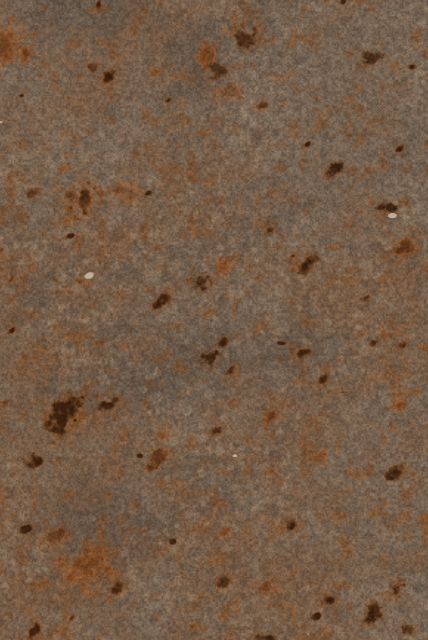
Write a Shadertoy shader that draws this texture.

```glsl
// Weathered rusty metal: grainy grey-brown patina with flakes, pitted rust spots and pale chips.

const vec3 GREY_PATINA  = vec3(0.465, 0.390, 0.322);
const vec3 BROWN_PATINA = vec3(0.468, 0.345, 0.250);
const vec3 PALE_FLAKE   = vec3(0.570, 0.495, 0.415);
const vec3 SLATE        = vec3(0.350, 0.305, 0.265);
const vec3 ORANGE_RUST  = vec3(0.500, 0.290, 0.130);
const vec3 DARK_PIT     = vec3(0.200, 0.105, 0.045);
const vec3 WHITE_CHIP   = vec3(0.740, 0.680, 0.600);

vec3 hash3(vec2 p) {
    vec3 q = fract(vec3(p.xyx) * vec3(0.1031, 0.1030, 0.0973));
    q += dot(q, q.yxz + 33.33);
    return fract((q.xxy + q.yzz) * q.zyx);
}

float noise(vec2 p) {
    vec2 i = floor(p), f = fract(p);
    f = f * f * (3.0 - 2.0 * f);
    float low  = mix(hash3(i).x, hash3(i + vec2(1, 0)).x, f.x);
    float high = mix(hash3(i + vec2(0, 1)).x, hash3(i + vec2(1, 1)).x, f.x);
    return mix(low, high, f.y);
}

float fbm(vec2 p) {
    float sum = 0.0, amp = 0.533;
    for (int i = 0; i < 4; i++) {
        sum += amp * noise(p);
        p = mat2(1.6, 1.2, -1.2, 1.6) * p + 17.3;
        amp *= 0.5;
    }
    return sum;
}

vec2 rotate(vec2 p, float angle) {
    float c = cos(angle), s = sin(angle);
    return vec2(c * p.x + s * p.y, c * p.y - s * p.x);
}

// Scattered ragged spots, one chance per cell: x = core, y = halo, z = orange tint.
vec3 spots(vec2 p, float cell, float chance, vec2 radii, float ragged, float seed) {
    vec3 result = vec3(0.0);
    vec2 home = floor(p / cell);
    for (int y = -1; y <= 1; y++)
    for (int x = -1; x <= 1; x++) {
        vec2 id = home + vec2(x, y);
        vec3 place = hash3(id + seed);
        vec3 form = hash3(id + seed + 71.7);
        if (place.z > chance) continue;
        vec2 q = rotate(p - (id + place.xy) * cell, 0.45 + (form.y - 0.5) * 1.2);
        q *= vec2(0.78, 1.1 + 0.3 * form.z);
        float d = length(q) / mix(radii.x, radii.y, form.x * form.x) + ragged;
        float depth = 0.25 + 0.75 * smoothstep(0.1, 0.7, form.z);
        float core = (1.0 - smoothstep(0.25, 1.15, d)) * depth;
        float halo = (1.0 - smoothstep(0.5, 1.9, d)) * (0.55 + 0.45 * form.y);
        result = max(result, vec3(core, halo, halo * (1.0 - depth)));
    }
    return result;
}

// Rounded flakes of uneven size; each cell holds one with its own strength.
float flakes(vec2 p, float seed) {
    float cover = 0.0;
    vec2 home = floor(p);
    for (int y = -1; y <= 1; y++)
    for (int x = -1; x <= 1; x++) {
        vec2 id = home + vec2(x, y);
        vec3 h = hash3(id + seed);
        float d = length(p - id - h.xy);
        float radius = 0.25 + 0.45 * h.z;
        cover = max(cover, (1.0 - smoothstep(radius * 0.4, radius, d)) * fract(h.z * 7.0));
    }
    return cover;
}

void mainImage(out vec4 fragColor, in vec2 fragCoord) {
    vec2 p = fragCoord / iResolution.x;
    float height = fragCoord.y / iResolution.y;

    // Broad stains: greyer to the upper right, browner to the lower left
    float stain = fbm(rotate(p, 0.2) * vec2(3.0, 6.0) + 4.0);
    float mottle = fbm(p * 22.0 + 9.0);
    float warmth = 0.5 + (stain - 0.5) * 1.8 + (mottle - 0.5) * 1.5
                 + (0.5 - p.x) * 0.45 + (0.5 - height) * 0.3;
    vec3 color = mix(GREY_PATINA, BROWN_PATINA, clamp(warmth, 0.0, 1.0));
    float shade = fbm(rotate(p, 0.25) * vec2(3.5, 8.0) + 31.0);
    color = mix(color, SLATE, 0.55 * smoothstep(0.50, 0.78, shade));

    // Pale and dark flakes
    vec2 bent = p + 0.012 * (vec2(noise(p * 70.0), noise(p * 70.0 + 40.0)) - 0.5);
    float patch_ = smoothstep(0.35, 0.65, fbm(p * 5.0 + 60.0));
    color = mix(color, PALE_FLAKE, flakes(bent * 42.0, 3.0) * (0.12 + 0.42 * patch_));
    color = mix(color, PALE_FLAKE, flakes(bent * 17.0, 8.0) * 0.28 * patch_);
    color = mix(color, SLATE, flakes(bent * 33.0, 19.0) * 0.38);

    // Small rusty freckles
    float freckle = smoothstep(0.56, 0.78, fbm(p * 38.0 + 80.0));
    color = mix(color, ORANGE_RUST, 0.5 * freckle);

    // Rust spots with orange halos and dark pits
    float ragged = (fbm(p * 55.0) - 0.5) * 2.0;
    float chance = mix(0.65, 0.38, height);
    vec3 rust = spots(p, 0.11, chance, vec2(0.007, 0.021), ragged, 5.0);
    rust = max(rust, spots(p, 0.23, 0.45, vec2(0.018, 0.044), ragged * 1.3, 47.0));
    color = mix(color, ORANGE_RUST, rust.y * 0.7);
    color += vec3(0.10, 0.02, -0.02) * rust.z;
    float pits = 0.65 + 0.5 * noise(p * 130.0);
    color = mix(color, DARK_PIT, clamp(rust.x * pits, 0.0, 0.92));

    // Fine grain
    float grain = (noise(p * 150.0) - 0.5) * 0.22 + (noise(p * 290.0 + 7.0) - 0.5) * 0.24;
    color *= 1.0 + grain;

    // Rare white chips
    vec3 chip = spots(p, 0.3, 0.2, vec2(0.004, 0.012), ragged * 0.3, 113.0);
    color = mix(color, WHITE_CHIP, smoothstep(0.1, 0.5, chip.x));

    fragColor = vec4(clamp(color, 0.0, 1.0), 1.0);
}
```
